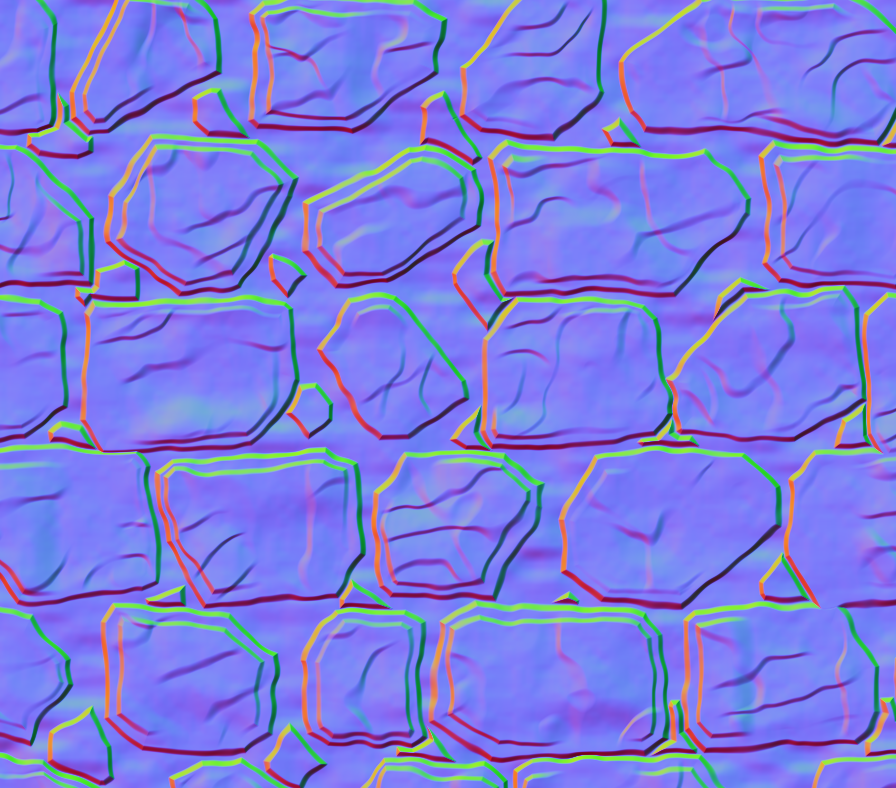
Reproduce this texture map procedurally as a WebGL 1 fragment shader.

```glsl
precision highp float;

uniform vec2 u_resolution;

const float ROW = 0.172;       // course height, in canvas widths
const float COL = 0.235;       // mean stone length
const float EDGE = 0.0032;     // half width of a rim
const vec3 FLAT_COLOR = vec3(0.49, 0.49, 0.98);

float hash(vec2 p) {
  vec3 q = fract(vec3(p.xyx) * 0.1031);
  q += dot(q, q.yzx + 33.33);
  return fract((q.x + q.y) * q.z);
}

float noise(vec2 p) {
  vec2 i = floor(p), f = fract(p);
  f = f * f * f * (f * (f * 6.0 - 15.0) + 10.0);
  float low = mix(hash(i), hash(i + vec2(1.0, 0.0)), f.x);
  float high = mix(hash(i + vec2(0.0, 1.0)), hash(i + vec2(1.0)), f.x);
  return mix(low, high, f.y);
}

vec2 warp(vec2 p, float scale, float amount) {
  vec2 q = p * scale;
  return p + amount * (vec2(noise(q), noise(q + 47.3)) - 0.5);
}

// Distance to a box with tilted sides and randomly cut corners
float roughBlock(vec2 p, vec2 halfSize, vec2 seed) {
  float d = -1.0;
  for (int k = 0; k < 8; k++) {
    float side = float(k);
    float corner = mod(side, 2.0);
    float tilt = hash(seed + side * 7.31) - 0.5;
    float cut = hash(seed + side * 3.77 + 19.1);
    float angle = side * 0.785398 + tilt * mix(0.17, 0.6, corner);
    vec2 n = vec2(cos(angle), sin(angle));
    float inset = mix(0.007 * cut, 0.008 + 0.055 * cut * cut, corner);
    d = max(d, dot(n, p) - dot(abs(n), halfSize) + inset);
  }
  return d;
}

float rowShift(float row) {
  return 0.5 * row + 0.35 * hash(vec2(row, 5.7));
}

float jointX(float col, float row) {
  return COL * (col + rowShift(row) + 0.5 * (hash(vec2(col, row) + 11.0) - 0.5));
}

// x: distance to stones, y: distance to filler chips, zw: stone id
vec4 masonry(vec2 p) {
  vec4 wall = vec4(1.0);
  for (int j = -1; j <= 1; j++) {
    float row = floor(p.y / ROW) + float(j);
    float home = floor(p.x / COL - rowShift(row));
    for (int i = -1; i <= 1; i++) {
      vec2 id = vec2(home + float(i), row);
      float left = jointX(id.x, row), right = jointX(id.x + 1.0, row);
      float slack = hash(id + 71.0);
      vec2 center = vec2(0.5 * (left + right), (row + 0.5) * ROW);
      vec2 gap = vec2(0.005 + 0.02 * slack * slack, 0.005 + 0.006 * slack);
      float d = roughBlock(p - center, vec2(0.5 * (right - left), 0.5 * ROW) - gap, id);
      if (d < wall.x) wall.xzw = vec3(d, id);
      vec2 chipCenter = vec2(left, (row + 0.3 * (hash(id + 29.0) - 0.5)) * ROW);
      wall.y = min(wall.y, roughBlock(p - chipCenter, vec2(0.034, 0.05), id + 83.0));
    }
  }
  wall.y = max(wall.y, 0.007 - wall.x);
  return wall;
}

// Sharp steps joined by gentle slopes that descend again
float creases(vec2 p, vec2 lean, vec2 seed) {
  float level = dot(p, lean) + 1.6 * noise(p * 10.0 + seed) + 0.35 * noise(p * 30.0 + seed);
  float t = fract(level);
  float strength = smoothstep(0.32, 0.7, noise(p * 13.0 + seed + 9.0));
  return strength * (smoothstep(0.41, 0.59, t) - t);
}

float height(vec2 p) {
  vec2 q = warp(warp(p, 13.0, 0.016), 42.0, 0.006);
  vec4 wall = masonry(q);
  vec2 seed = wall.zw * vec2(17.3, 23.9);
  float body = smoothstep(EDGE, -EDGE, wall.x);
  float chip = smoothstep(EDGE, -EDGE, wall.y);
  float inner = smoothstep(-0.003, -0.02, wall.x);

  // Rims, with a second ledge that comes and goes
  float ledgeDepth = 0.008 + 0.012 * noise(p * 16.0 + 5.0);
  float ledge = smoothstep(EDGE, -EDGE, wall.x + ledgeDepth);
  float h = 0.012 * body + 0.009 * chip;
  h += 0.006 * ledge * smoothstep(0.35, 0.75, noise(p * 9.0 + 31.0));

  // Broken faces
  float turn = hash(wall.zw + 3.0) < 0.5 ? -1.0 : 1.0;
  h += 0.0045 * inner * creases(q, vec2(-6.0, 14.0), seed);
  h += 0.0032 * inner * creases(q, vec2(10.0 * turn, 4.0), seed + 61.0);

  // Mortar streaks, soft swells and grain
  h += 0.006 * (1.0 - body) * noise(p * vec2(20.0, 42.0));
  h += 0.005 * noise(p * 12.0) + 0.0018 * noise(p * 34.0) + 0.0004 * noise(p * 95.0);
  return h;
}

void main() {
  vec2 p = gl_FragCoord.xy / u_resolution.x - vec2(0.0, 0.035);
  vec2 e = vec2(0.001, 0.0);
  vec2 slope = vec2(height(p + e.xy) - height(p - e.xy),
                    height(p - e.yx) - height(p + e.yx)) / (2.0 * e.x);
  vec2 n = slope / sqrt(1.0 + dot(slope, slope));
  vec3 color = FLAT_COLOR + vec3(0.5 * n, -0.95 * dot(n, n));
  gl_FragColor = vec4(clamp(color, 0.0, 1.0), 1.0);
}
```
